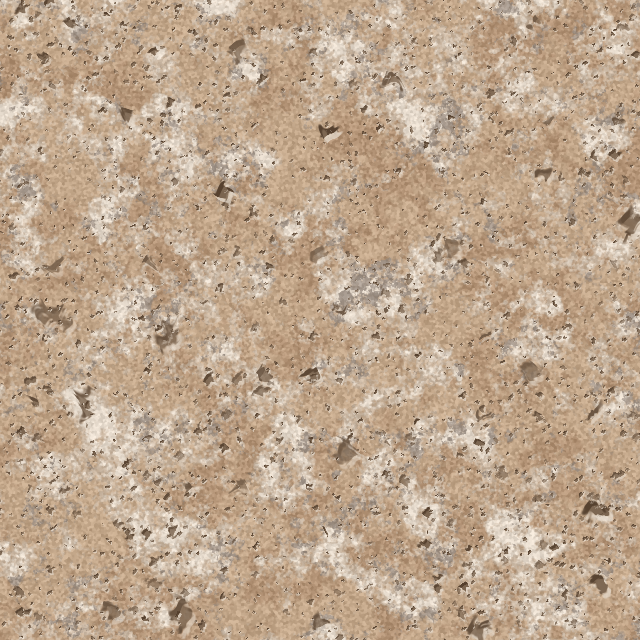
A three.js fragment shader for this texture:

```glsl
varying vec2 vUv;

const vec3 DARK_TAN = vec3(0.70, 0.575, 0.46);
const vec3 TAN = vec3(0.765, 0.655, 0.54);
const vec3 PALE = vec3(0.79, 0.715, 0.635);
const vec3 CHALK = vec3(0.90, 0.855, 0.80);
const vec3 ASH = vec3(0.58, 0.53, 0.49);
const vec3 PIT_FLOOR = vec3(0.58, 0.49, 0.40);
const vec3 PIT_SHADOW = vec3(0.33, 0.25, 0.18);

const vec2 TO_LIGHT = vec2(-0.6, 0.8);
const float MOTTLE_SCALE = 12.0;
const float GRAIN_SCALE = 260.0;
const float GRAIN_STRENGTH = 0.16;
const float PIT_GRID = 9.0;
const float PIT_GRID_STEP = 2.75;
const float PIT_SHARE = 0.38;
const float PIT_RADIUS = 0.11;
const float PIT_RADIUS_STEP = 0.025;
const float HALO_STRENGTH = 0.07;

vec3 hash3(vec2 p) {
  vec3 h = fract(p.xyx * vec3(0.1031, 0.1030, 0.0973));
  h += dot(h, h.yxz + 33.33);
  return fract((h.xxy + h.yzz) * h.zyx);
}

// Smooth cellular noise: random cell values blended by distance
float cells(vec2 p) {
  vec2 id = floor(p);
  float total = 0.0;
  float weights = 0.0;
  for (int y = -1; y <= 1; y++) {
    for (int x = -1; x <= 1; x++) {
      vec2 cell = id + vec2(float(x), float(y));
      vec3 h = hash3(cell);
      vec2 d = cell + h.xy - p;
      float w = exp(-7.0 * dot(d, d));
      total += w * h.z;
      weights += w;
    }
  }
  return total / weights;
}

float mottle(vec2 p) {
  float sum = 0.0;
  float norm = 0.0;
  float gain = 1.0;
  for (int i = 0; i < 5; i++) {
    sum += gain * cells(p);
    norm += gain;
    gain *= 0.82;
    p = p * 2.1 + 17.3;
  }
  return sum / norm;
}

// Scattered ragged hollows: x = depth, y = soft halo around them
vec2 pits(vec2 p, float radius) {
  p += 0.05 * sin(p.yx * 17.0 + 2.0 * sin(p * 11.0));
  p += 0.02 * sin(p.yx * 43.0 + 2.0 * sin(p * 29.0));
  vec2 id = floor(p);
  vec2 result = vec2(0.0);
  for (int y = -1; y <= 1; y++) {
    for (int x = -1; x <= 1; x++) {
      vec2 cell = id + vec2(float(x), float(y));
      vec3 place = hash3(cell + 71.0);
      vec3 form = hash3(cell + 193.0);
      float present = step(place.z, PIT_SHARE);
      vec2 q = p - cell - mix(vec2(0.1), vec2(0.9), place.xy);
      float angle = 6.2832 * form.x;
      vec2 axis = vec2(cos(angle), sin(angle));
      q = vec2(dot(q, axis) / mix(1.0, 2.1, form.y), dot(q, axis.yx * vec2(-1.0, 1.0)));
      float d = length(q) / (radius * mix(0.5, 1.3, form.z));
      float depth = mix(0.45, 1.0, fract(form.y * 7.0 + form.z));
      vec2 pit = vec2(depth * (1.0 - smoothstep(0.65, 1.1, d)), exp(-0.4 * d * d));
      result = max(result, present * pit);
    }
  }
  return result;
}

void main() {
  vec2 p = vUv;

  // Relief of large, medium and tiny pits, lit from the upper left
  float hollow = 0.0;
  float shadow = 0.0;
  float rim = 0.0;
  float halo = 0.0;
  float cluster = mix(0.65, 1.3, cells(p * 7.0 + 40.0));
  float grid = PIT_GRID;
  float radius = PIT_RADIUS;
  for (int i = 0; i < 3; i++) {
    vec2 q = p * grid + float(i) * 31.7;
    float size = radius * cluster;
    vec2 here = pits(q, size);
    vec2 lightward = pits(q + TO_LIGHT * size * 0.7, size);
    hollow = max(hollow, here.x);
    shadow = max(shadow, here.x - 0.6 * lightward.x);
    rim = max(rim, lightward.x - here.x);
    halo = max(halo, lightward.y);
    grid *= PIT_GRID_STEP;
    radius += PIT_RADIUS_STEP;
  }

  // Mottled stone, chalky veil and ashen flecks
  float tone = mottle(p * MOTTLE_SCALE);
  float veil = mottle(p * MOTTLE_SCALE * 1.2 + 57.0) + HALO_STRENGTH * halo;
  float ash = mottle(p * MOTTLE_SCALE * 1.7 + 113.0);
  vec3 color = mix(DARK_TAN, TAN, smoothstep(0.36, 0.55, tone));
  color = mix(color, PALE, smoothstep(0.48, 0.61, veil));
  color = mix(color, CHALK, smoothstep(0.60, 0.73, veil));
  color = mix(color, ASH, 0.75 * smoothstep(0.60, 0.70, ash) * smoothstep(0.40, 0.56, veil));
  color += GRAIN_STRENGTH * (cells(p * GRAIN_SCALE + 9.0) - 0.5);

  // Pit floors, shaded walls and bright rims
  color = mix(color, PIT_FLOOR, hollow);
  color = mix(color, PIT_SHADOW, clamp(shadow, 0.0, 1.0));
  color = mix(color, CHALK, 0.8 * rim);
  gl_FragColor = vec4(color, 1.0);
}
```
